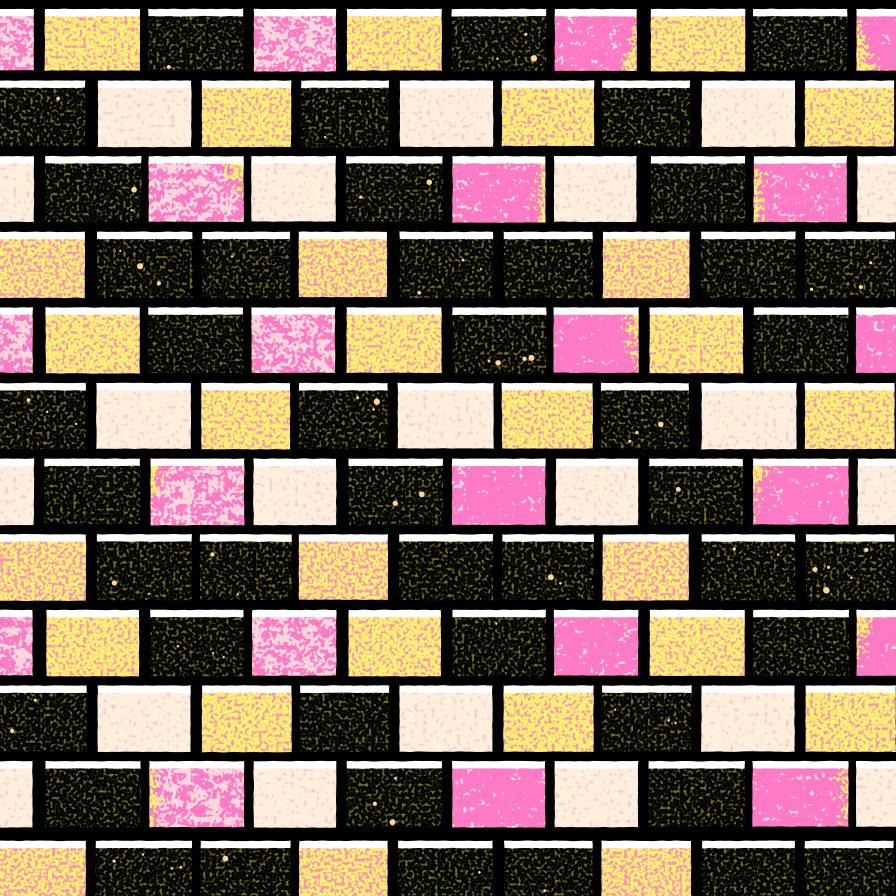
This pattern is drawn by a Shadertoy shader. Its source:

```glsl
// Staggered wall of glazed tiles: black, cream, yellow and pink with white top lips.
// Courses repeat every four rows and tiles every three columns; thresholded gradient
// noise makes the speckled glaze, and per-tile hashes vary edges, stains and chips.

const float COURSE_PITCH = 0.0844;
const float COURSE_START = 0.0055;
const float TILE_HEIGHT = 0.0736;
const float LIP_HEIGHT = 0.0082;
const float GROUP_WIDTH = 0.3372;
const float HALF_GAP = 0.0055;

const int BLACK = 0, CREAM = 1, YELLOW = 2, PINK = 3;

vec2 hash2(vec2 p) {
    vec3 q = fract(p.xyx * vec3(0.1031, 0.1030, 0.0973));
    q += dot(q, q.yzx + 33.33);
    return fract((q.xx + q.yz) * q.zy);
}

float cornerSlope(vec2 cell, vec2 offset) {
    float angle = 6.2832 * hash2(cell).x;
    return dot(vec2(cos(angle), sin(angle)), offset);
}

// Gradient noise, roughly -0.7 to 0.7
float gradientNoise(vec2 p) {
    vec2 i = floor(p), f = fract(p);
    vec2 u = f * f * f * (f * (f * 6.0 - 15.0) + 10.0);
    vec2 e = vec2(1.0, 0.0);
    return mix(mix(cornerSlope(i, f), cornerSlope(i + e.xy, f - e.xy), u.x),
               mix(cornerSlope(i + e.yx, f - e.yx), cornerSlope(i + e.xx, f - e.xx), u.x), u.y);
}

float boxDistance(vec2 p, vec2 lo, vec2 hi) {
    vec2 d = max(lo - p, p - hi);
    return max(d.x, d.y);
}

float coverage(float dist, float pixel) {
    return clamp(0.5 - dist / pixel, 0.0, 1.0);
}

int tileKind(int row, int column) {
    ivec3 kinds[4] = ivec3[4](ivec3(YELLOW, BLACK, PINK), ivec3(CREAM, YELLOW, BLACK),
                              ivec3(BLACK, PINK, CREAM), ivec3(BLACK, BLACK, YELLOW));
    return kinds[row % 4][column];
}

vec3 blackGlaze(vec2 p, vec2 local, vec2 size, vec2 id, float pixel) {
    float grain = gradientNoise(p * 270.0);
    vec3 color = mix(vec3(0.02, 0.02, 0.0), vec3(0.46, 0.44, 0.12), smoothstep(-0.02, 0.5, grain));
    // Sparse pale chips
    float density = 0.65 * hash2(id + 5.3).x;
    for (int i = 0; i < 5; i++) {
        vec2 seed = id + 17.0 * float(i + 1);
        vec2 center = mix(vec2(0.06, 0.2), vec2(0.94, 0.97), hash2(seed)) * size;
        vec2 trait = hash2(seed + 61.7);
        float radius = mix(0.0012, 0.0036, trait.y * trait.y);
        float chip = coverage(length(local - center) - radius, pixel);
        color = mix(color, vec3(1.0, 0.84, 0.58), chip * step(trait.x, density));
    }
    return color;
}

vec3 creamGlaze(vec2 p) {
    float blush = gradientNoise(p * 210.0 + 31.0);
    return mix(vec3(1.0, 0.94, 0.87), vec3(1.0, 0.78, 0.79), smoothstep(0.08, 0.55, blush));
}

vec3 yellowGlaze(vec2 p, float rosiness) {
    float grain = gradientNoise(p * 260.0 + 47.0) + rosiness;
    return mix(vec3(1.0, 0.95, 0.45), vec3(1.0, 0.58, 0.69), smoothstep(-0.05, 0.36, grain));
}

vec3 pinkGlaze(vec2 p, vec2 local, vec2 size, vec2 id) {
    // Pale mottling fades toward the right of the wall
    vec2 trait = hash2(id + 9.1);
    float heat = smoothstep(0.4, 0.55, p.x) * mix(0.7, 1.0, trait.x);
    float fine = gradientNoise(p * 240.0 + 71.0);
    float streak = gradientNoise(p * vec2(65.0, 110.0) + 13.0);
    float pale = 0.65 * fine + 0.6 * streak - mix(-0.04, 0.32, heat);
    vec3 color = mix(vec3(1.0, 0.48, 0.77), vec3(1.0, 0.84, 0.86), smoothstep(-0.08, 0.16, pale));
    // Yellow stain creeping in from one side of some tiles
    vec2 centered = 2.0 * local / size - 1.0;
    float side = trait.y > 0.25 ? 1.0 : -1.0;
    float lean = mix(-0.6, 0.6, hash2(id + 23.0).y);
    float reach = side * centered.x + lean * centered.y + 0.45 * fine + 0.3 * streak;
    float stain = smoothstep(0.82, 0.96, reach) * step(0.5, hash2(id + 3.7).x);
    return mix(color, yellowGlaze(p, -0.04), stain);
}

void mainImage(out vec4 fragColor, in vec2 fragCoord) {
    float pixel = 1.0 / iResolution.y;
    vec2 p = fragCoord * pixel;
    p.y = 1.0 - p.y;

    // Course, counted from the top
    float row = floor((p.y - COURSE_START + HALF_GAP) / COURSE_PITCH);
    bool even = mod(row, 2.0) < 0.5;
    float y = p.y - COURSE_START - row * COURSE_PITCH;
    float top = (row < 0.5 || row > 10.5) ? 0.0045 : 0.0;

    // Tile within a group of three unequal widths
    float shifted = p.x - (even ? 0.0508 : 0.1081) + HALF_GAP;
    float group = floor(shifted / GROUP_WIDTH);
    float x = shifted - group * GROUP_WIDTH - HALF_GAP;
    vec3 starts = even ? vec3(0.0, 0.1159, 0.2311) : vec3(0.0, 0.1159, 0.2266);
    vec3 widths = even ? vec3(0.1055, 0.1055, 0.0924) : vec3(0.1055, 0.1003, 0.0983);
    int column = int(step(starts.y - HALF_GAP, x) + step(starts.z - HALF_GAP, x));
    vec2 id = vec2(group * 3.0 + float(column) + 10.0, row + 4.0);
    vec2 local = vec2(x - starts[column], y);
    vec2 size = vec2(widths[column], TILE_HEIGHT);

    // Glaze
    int kind = tileKind(int(row), column);
    vec3 glaze = creamGlaze(p);
    if (kind == BLACK) glaze = blackGlaze(p, local, size, id, pixel);
    if (kind == YELLOW) glaze = yellowGlaze(p, mod(row, 4.0) > 2.5 ? 0.08 : 0.0);
    if (kind == PINK) glaze = pinkGlaze(p, local, size, id);

    // Uneven edges, white lip and black joints
    vec2 jitter = (hash2(id) - 0.5) * 0.003;
    float wobble = 0.0007 * gradientNoise(p * 90.0);
    float body = boxDistance(local, vec2(jitter.x, top), size + vec2(jitter.y, jitter.x * 0.5)) + wobble;
    float lip = coverage(local.y - top - LIP_HEIGHT + wobble, pixel);
    vec3 color = mix(glaze, vec3(1.0), lip) * coverage(body, pixel);
    fragColor = vec4(color, 1.0);
}
```
